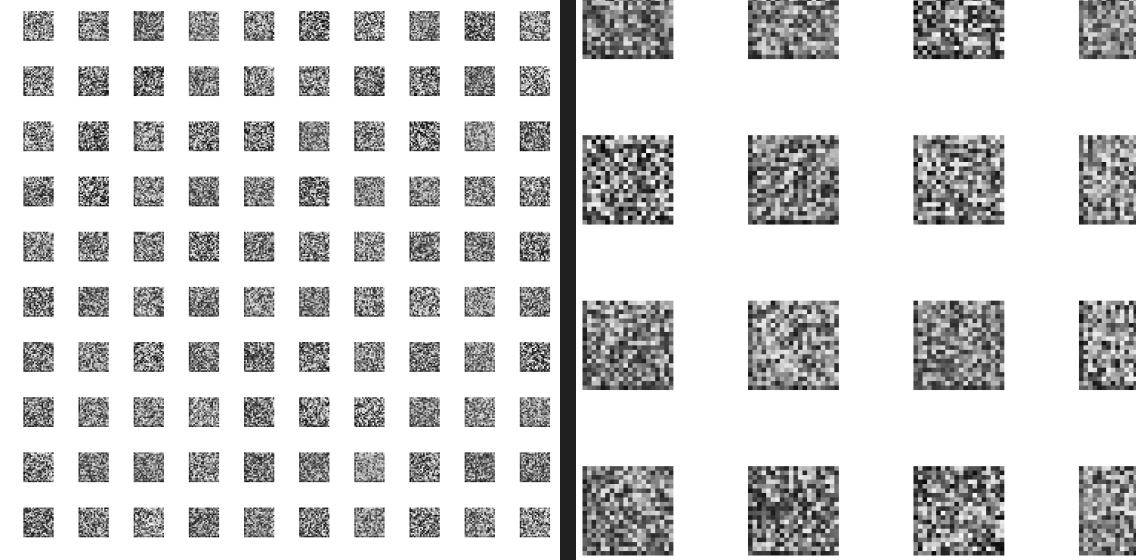
Left, the full canvas; right, a detail of the centre.
Give the GLSL for this pattern, as a three.js fragment shader.

```glsl
varying vec2 vUv;

const float TILES = 10.0;                  // tiles across and up
const float CELLS = 20.0;                  // cells along a tile side
const vec2 ORIGIN = vec2(0.0417, 0.0405);  // lower left corner of the first tile
const vec2 PITCH = vec2(0.0985);           // step from tile to tile
const vec2 SIZE = vec2(0.0541, 0.0532);    // extent of one tile
const vec3 PAPER = vec3(1.0);
const float EDGE_SHADE = 0.62;             // darkening of the left and bottom cells
const float GAMMA_LIGHT = 0.72;            // tone curve of the palest tile
const float GAMMA_DARK = 1.28;             // tone curve of the darkest tile
const vec2 SOFTEN = vec2(0.0, 0.3);        // range of contrast loss per tile
const float SOFT_GRAY = 0.56;              // gray that softened tiles lean to

float hash(vec2 p) {
  vec3 q = fract(vec3(p.xyx) * 0.1031);
  q += dot(q, q.yzx + 33.33);
  return fract((q.x + q.y) * q.z);
}

// Gray of one cell, with the tone and contrast of its tile
float cellGray(vec2 cell, vec2 tile) {
  cell = clamp(cell, 0.0, CELLS - 1.0);
  float gamma = mix(GAMMA_LIGHT, GAMMA_DARK, hash(tile + 71.0));
  float soften = mix(SOFTEN.x, SOFTEN.y, hash(tile + 137.0));
  float gray = pow(hash(tile * CELLS + cell + 11.0), gamma);
  gray = mix(gray, SOFT_GRAY, soften);
  return min(cell.x, cell.y) < 0.5 ? gray * EDGE_SHADE : gray;
}

// Cells averaged over a footprint of the given width
float filteredGray(vec2 p, vec2 width, vec2 tile) {
  vec2 first = floor(p - 0.5 * width);
  vec2 share = clamp((p + 0.5 * width - first - 1.0) / width, 0.0, 1.0);
  float low = mix(cellGray(first, tile),
                  cellGray(first + vec2(1.0, 0.0), tile), share.x);
  float high = mix(cellGray(first + vec2(0.0, 1.0), tile),
                   cellGray(first + 1.0, tile), share.x);
  return mix(low, high, share.y);
}

void main() {
  // Tile index, shifted so that soft edges stay with their own tile
  vec2 fromOrigin = vUv - ORIGIN;
  vec2 tile = clamp(floor(fromOrigin / PITCH + 0.2), 0.0, TILES - 1.0);
  vec2 local = fromOrigin - tile * PITCH;

  // Coverage of the tile rectangle
  vec2 pixel = max(fwidth(vUv), vec2(1e-5));
  vec2 inside = min(local, SIZE - local);
  vec2 cover = clamp(inside / pixel + 0.5, 0.0, 1.0);

  // Random gray cells on paper
  vec2 toCells = CELLS / SIZE;
  float gray = filteredGray(local * toCells, pixel * toCells, tile);
  gl_FragColor = vec4(mix(PAPER, vec3(gray), cover.x * cover.y), 1.0);
}
```
